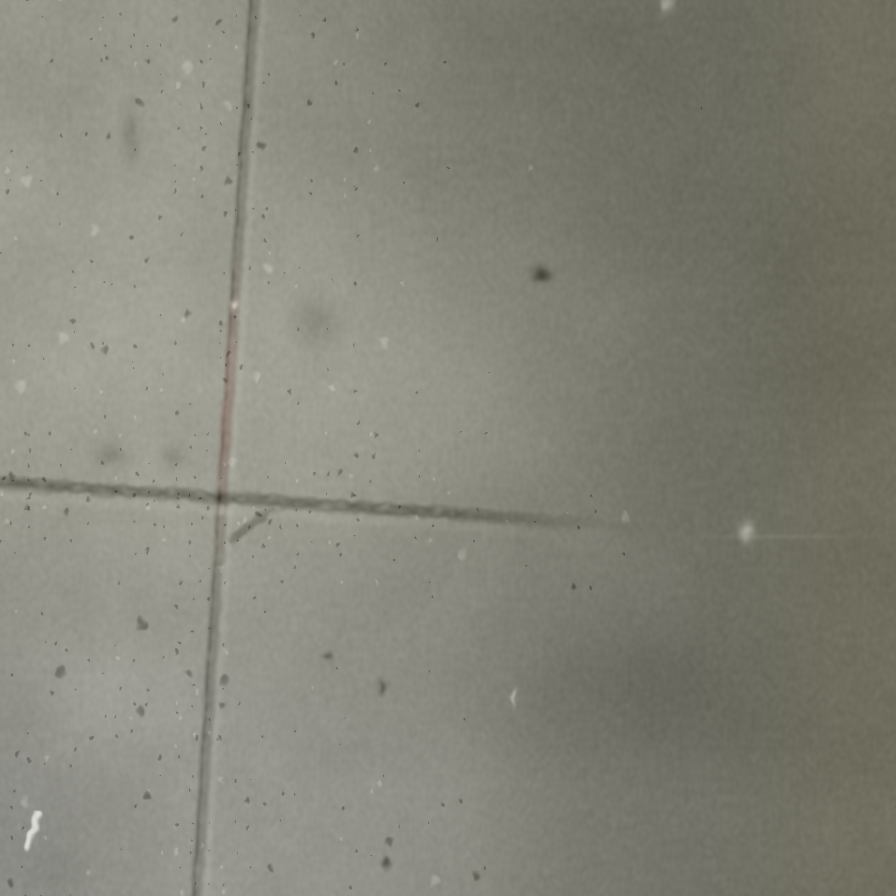
A WebGL 1 fragment shader for this texture:

```glsl
precision highp float;
// Worn concrete floor with two crossing joints, pits, chips and a shaded right side.
uniform vec2 u_resolution;

#define JOINT_WIDTH 0.0065
#define JOINT_DEPTH 0.17
#define STAIN_AMOUNT 0.050
#define GRAIN_AMOUNT 0.030
#define PIT_DEPTH 0.15
#define PIT_DENSITY 0.30
#define CONCRETE_TINT vec3(0.004, 0.005, -0.038)
#define RUST_TINT vec3(0.045, -0.015, -0.015)

vec2 hash2(vec2 p) {
  vec3 q = fract(p.xyx * vec3(0.1031, 0.1030, 0.0973));
  q += dot(q, q.yzx + 33.33);
  return fract((q.xx + q.yz) * q.zy);
}

float gradientNoise(vec2 p) {
  vec2 i = floor(p), f = fract(p);
  vec2 u = f * f * f * (f * (f * 6.0 - 15.0) + 10.0);
  float a = dot(hash2(i) * 2.0 - 1.0, f);
  float b = dot(hash2(i + vec2(1, 0)) * 2.0 - 1.0, f - vec2(1, 0));
  float c = dot(hash2(i + vec2(0, 1)) * 2.0 - 1.0, f - vec2(0, 1));
  float d = dot(hash2(i + 1.0) * 2.0 - 1.0, f - 1.0);
  return mix(mix(a, b, u.x), mix(c, d, u.x), u.y);
}

float fbm(vec2 p) {
  float sum = 0.0, amp = 1.0;
  for (int i = 0; i < 4; i++) {
    sum += amp * gradientNoise(p);
    p = p * 2.03 + 17.1;
    amp *= 0.55;
  }
  return sum;
}

// Soft elliptical spot
float spot(vec2 p, vec2 center, vec2 radius) {
  vec2 d = (p - center) / radius;
  return exp(-dot(d, d));
}

float segment(vec2 p, vec2 a, vec2 b) {
  vec2 ab = b - a;
  return length(p - a - ab * clamp(dot(p - a, ab) / dot(ab, ab), 0.0, 1.0));
}

// Broad light falling off to the right, with large patches
float shading(vec2 p) {
  float v = mix(0.585, 0.425, smoothstep(0.12, 0.88, p.x + 0.08 * (p.y - 0.5)));
  v += 0.045 * spot(p, vec2(0.20, 0.58), vec2(0.32, 0.25));
  v += 0.050 * spot(p, vec2(0.50, 0.57), vec2(0.20, 0.17));
  v += 0.035 * spot(p, vec2(0.11, 0.23), vec2(0.07, 0.10));
  v += 0.025 * spot(p, vec2(0.42, 0.08), vec2(0.25, 0.16));
  v -= 0.045 * spot(p, vec2(0.02, 0.10), vec2(0.20, 0.30));
  v -= 0.035 * spot(p, vec2(0.73, 0.23), vec2(0.15, 0.08));
  v -= 0.025 * spot(p, vec2(0.88, 0.66), vec2(0.13, 0.12));
  v -= 0.020 * spot(p, vec2(0.60, 0.95), vec2(0.25, 0.15));
  return v;
}

// Scattered pits (negative) and pale flecks (positive) in three sizes
float pits(vec2 p, float density) {
  float sum = 0.0;
  for (int i = 0; i < 3; i++) {
    float cells = 22.0 + 19.0 * float(i);
    vec2 q = p * cells + float(i) * 7.3;
    vec2 id = floor(q), rnd = hash2(id + 41.0);
    vec2 d = fract(q) - 0.3 - 0.4 * hash2(id);
    d += 0.16 * vec2(gradientNoise(q * 4.0), gradientNoise(q * 4.0 + 9.0));
    float size = 0.07 + 0.10 * rnd.y;
    float mark = smoothstep(size, 0.2 * size, length(d * vec2(1.0, 0.75)));
    sum += mark * step(rnd.x, density) * (rnd.y > 0.78 ? 0.5 : -1.0);
  }
  return sum;
}

void main() {
  vec2 p = gl_FragCoord.xy / u_resolution;
  float rough = gradientNoise(p * 75.0);
  float patches = fbm(p * 7.0);
  float leftSide = 1.0 - smoothstep(0.18, 0.62, p.x);
  float v = shading(p) + STAIN_AMOUNT * patches * mix(0.45, 0.8, leftSide);
  v += GRAIN_AMOUNT * (gradientNoise(p * vec2(160.0, 125.0)) + 0.6 * rough);

  // Signed distances from the joints
  float across = p.x - 0.219 - 0.064 * p.y - 0.0025 * gradientNoise(vec2(p.y * 22.0, 3.0));
  float above = p.y - 0.462 + 0.070 * p.x - 0.0025 * gradientNoise(vec2(p.x * 22.0, 8.0));
  float fade = 1.0 - smoothstep(0.42, 0.74, p.x);

  // Pits cluster on the left and along the joints
  float nearJoint = exp(-abs(above + 0.015) * 28.0) * fade + 0.5 * exp(-abs(across) * 28.0);
  float density = PIT_DENSITY * (leftSide * (0.45 + 0.7 * patches) + 0.8 * nearJoint);
  v += PIT_DEPTH * pits(p, density);

  // Vertical joint: dark groove, darker left edge, pale right lip
  float grooveV = smoothstep(JOINT_WIDTH * 1.5, JOINT_WIDTH * 0.35, abs(across) + 0.003 * rough);
  float edgeV = spot(vec2(across, 0.0), vec2(-0.003, 0.0), vec2(0.0025, 1.0));
  v -= JOINT_DEPTH * (0.55 * grooveV + 0.4 * edgeV) * (0.85 + 0.8 * rough);
  v += 0.03 * spot(vec2(across, 0.0), vec2(0.011, 0.0), vec2(0.004, 1.0));

  // Horizontal joint, crumbling and vanishing to the right
  float grooveH = smoothstep(JOINT_WIDTH * 1.7, JOINT_WIDTH * 0.3, abs(above) + 0.006 * rough);
  v -= JOINT_DEPTH * grooveH * fade * (0.9 + 1.1 * rough);
  v += 0.025 * spot(vec2(above, 0.0), vec2(-0.015, 0.0), vec2(0.006, 1.0)) * fade;
  v += 0.035 * spot(p, vec2(0.87, 0.401), vec2(0.07, 0.003));

  // Broken corner, stains and single marks
  float chip = segment(p, vec2(0.304, 0.432), vec2(0.258, 0.396));
  v -= 0.12 * smoothstep(0.008, 0.001, chip + 0.006 * rough);
  vec2 w = p + 0.006 * vec2(rough, gradientNoise(p * 60.0 + 5.0));
  v -= 0.08 * (spot(w, vec2(0.147, 0.85), vec2(0.010, 0.03)) + spot(w, vec2(0.124, 0.492), vec2(0.016, 0.011)));
  v -= 0.07 * (spot(w, vec2(0.350, 0.64), vec2(0.025, 0.03)) + spot(w, vec2(0.193, 0.49), vec2(0.014, 0.012)));
  v -= 0.22 * (spot(w, vec2(0.605, 0.694), vec2(0.010, 0.008)) + spot(w, vec2(0.431, 0.036), vec2(0.004, 0.006)));
  v -= 0.16 * (spot(w, vec2(0.366, 0.268), vec2(0.005)) + spot(w, vec2(0.426, 0.234), vec2(0.005, 0.008)));
  v += 0.22 * (spot(w, vec2(0.833, 0.407), vec2(0.008, 0.010)) + spot(w, vec2(0.261, 0.661), vec2(0.005)));
  v += 0.18 * (spot(w, vec2(0.574, 0.221), vec2(0.003, 0.009)) + spot(w, vec2(0.745, 0.997), vec2(0.006, 0.010)));
  v += 0.30 * smoothstep(0.006, 0.001, segment(w, vec2(0.031, 0.055), vec2(0.042, 0.092)));

  // Warm right edge, cooler floor at the bottom, rust in the joint
  vec3 color = vec3(v) + CONCRETE_TINT;
  color += vec3(0.008, 0.002, -0.018) * smoothstep(0.75, 1.0, p.x);
  color.b += 0.018 * smoothstep(0.45, 0.1, p.y) * (1.0 - p.x);
  color += RUST_TINT * grooveV * spot(p, vec2(0.255, 0.55), vec2(0.1, 0.12));
  gl_FragColor = vec4(clamp(color, 0.0, 1.0), 1.0);
}
```
